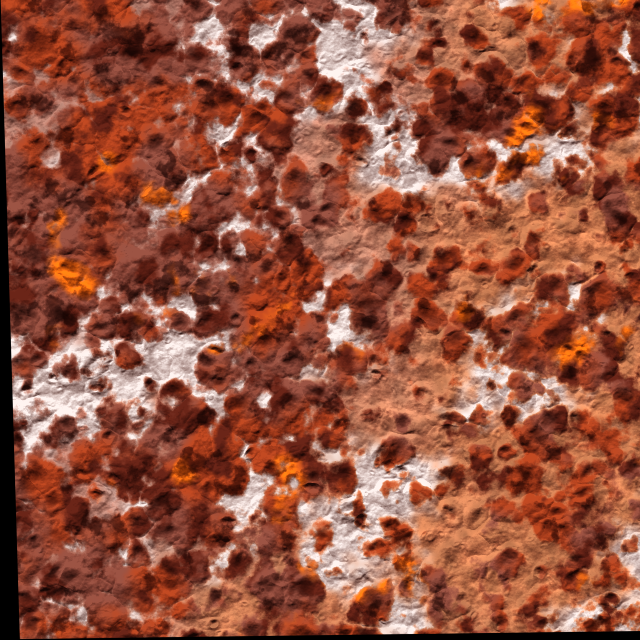
Reproduce this texture procedurally as a three.js fragment shader.

```glsl
// Blistered, pitted rust with chalky patches on a slightly tilted metal sheet.
varying vec2 vUv;

const vec3 DEEP_RUST  = vec3(0.34, 0.11, 0.07);
const vec3 PLUM_RUST  = vec3(0.50, 0.25, 0.20);
const vec3 RED_RUST   = vec3(0.62, 0.22, 0.10);
const vec3 GLOW_RUST  = vec3(0.92, 0.40, 0.06);
const vec3 TAN_GROUND = vec3(0.74, 0.43, 0.28);
const vec3 MAUVE      = vec3(0.68, 0.45, 0.39);
const vec3 CHALK      = vec3(0.82, 0.73, 0.71);
const vec3 SHADE_TINT = vec3(0.85, 1.10, 1.15);  // keeps the shadows reddish

const float BLISTER_CELLS  = 21.0;   // large blisters across the canvas
const float PIMPLE_CELLS   = 44.0;   // small blisters across the canvas
const float BLISTER_HEIGHT = 0.012;
const float PIMPLE_HEIGHT  = 0.004;
const float GRIT_SCALE     = 34.0;
const float GRIT_HEIGHT    = 0.013;
const float WARP           = 0.032;
const float RELIEF         = 0.50;   // strength of the shading
const float SLOPE_STEP     = 0.002;
const vec2  LIGHT_DIR      = vec2(-0.35, 0.94);
const float LEFT_TILT      = 0.030;
const float BOTTOM_TILT    = 0.013;
const float EDGE_SOFTNESS  = 0.002;
const float NOISE_MEAN     = 0.48;

float hash12(vec2 p) {
  vec3 q = fract(vec3(p.xyx) * 0.1031);
  q += dot(q, q.yzx + 33.33);
  return fract((q.x + q.y) * q.z);
}

vec2 hash22(vec2 p) {
  return vec2(hash12(p + 17.0), hash12(p + 71.0));
}

float valueNoise(vec2 p) {
  vec2 cell = floor(p);
  vec2 f = fract(p);
  f = f * f * (3.0 - 2.0 * f);
  float low  = mix(hash12(cell), hash12(cell + vec2(1.0, 0.0)), f.x);
  float high = mix(hash12(cell + vec2(0.0, 1.0)), hash12(cell + 1.0), f.x);
  return mix(low, high, f.y);
}

float fbm(vec2 p) {
  float sum = 0.0;
  float amplitude = 0.5;
  for (int i = 0; i < 5; i++) {
    sum += amplitude * valueNoise(p);
    p = mat2(1.6, 1.2, -1.2, 1.6) * p + 9.7;
    amplitude *= 0.5;
  }
  return sum;
}

// Scattered domes: x = dome height, y = depth of the central pit.
vec2 blisters(vec2 p) {
  vec2 cell = floor(p);
  vec2 result = vec2(0.0);
  for (int j = -1; j <= 1; j++) {
    for (int i = -1; i <= 1; i++) {
      vec2 id = cell + vec2(float(i), float(j));
      float size = hash12(id + 5.0);
      float radius = mix(0.35, 0.85, size);
      float d = length(p - id - hash22(id)) / radius;
      float dome = (1.0 - smoothstep(0.3, 1.0, d)) * mix(0.4, 1.0, size);
      float pit = (1.0 - smoothstep(0.0, 0.62, d)) * step(0.45, hash12(id + 43.0));
      result = max(result, vec2(dome, pit));
    }
  }
  return result;
}

// Surface relief: x = height, y = dome cover, z = pit depth.
vec3 crust(vec2 p) {
  vec2 q = p + WARP * (vec2(fbm(p * 22.0), fbm(p * 22.0 + 40.0)) - NOISE_MEAN);
  vec2 large = blisters(q * BLISTER_CELLS);
  vec2 small = blisters(q * PIMPLE_CELLS + 90.0);
  float height = BLISTER_HEIGHT * (large.x - 0.9 * large.y)
               + PIMPLE_HEIGHT * (small.x - 0.5 * small.y)
               + GRIT_HEIGHT * fbm(p * GRIT_SCALE);
  return vec3(height, 0.75 * large.x + 0.25 * small.x, large.y);
}

void main() {
  vec2 p = vUv;
  vec3 surface = crust(p);

  // Light falling from the top, slightly left
  vec2 slope = vec2(crust(p + vec2(SLOPE_STEP, 0.0)).x,
                    crust(p + vec2(0.0, SLOPE_STEP)).x) - surface.x;
  float shade = 1.0 - RELIEF * dot(slope / SLOPE_STEP, LIGHT_DIR);

  // Broad regions: plum at upper left, warm tan at lower right
  float warm = smoothstep(0.0, 0.75, p.x - 0.45 * p.y + 0.8 * (fbm(p * 5.0 + 60.0) - 0.4));
  float grit = fbm(p * 48.0 + 20.0) - NOISE_MEAN;
  float cover = 1.2 * (fbm(p * 5.0 + 3.0) - NOISE_MEAN) + 1.1 * (fbm(p * 13.0 + 8.0) - NOISE_MEAN)
              + 0.9 * surface.y + 1.2 * grit + 0.25 * (0.5 - warm);

  // Bare ground with scattered chalk in its lowest parts
  float rusted = smoothstep(0.08, 0.46, cover);
  vec3 ground = mix(MAUVE, TAN_GROUND, warm) * (1.0 + 0.6 * grit);
  float patches = smoothstep(0.40, 0.58, fbm(p * 8.0 + 20.0) + 0.06 - 0.10 * warm);
  ground = mix(ground, CHALK, patches * (1.0 - smoothstep(0.0, 0.26, cover)));

  // Rust layers with a few glowing orange spots
  float redness = smoothstep(0.34, 0.62, fbm(p * 12.0 + 12.0) + 0.10 * (warm - 0.4));
  vec3 rust = mix(PLUM_RUST, RED_RUST, redness);
  rust = mix(rust, DEEP_RUST, smoothstep(0.46, 0.66, fbm(p * 26.0 + 77.0)));
  rust = mix(rust, GLOW_RUST, smoothstep(0.65, 0.78, fbm(p * 11.0 + 31.0)));
  vec3 color = mix(ground, rust, rusted);

  // Dark pits and crevices, deepest in the rust
  float crevice = smoothstep(0.56, 0.72, fbm(p * 38.0 + 5.0));
  float depth = mix(0.4, 1.0, rusted);
  shade *= (1.0 - 0.45 * depth * surface.z) * (1.0 - 0.55 * depth * crevice);
  color *= pow(vec3(clamp(shade * 1.08, 0.18, 1.28)), SHADE_TINT);

  // Black margin outside the tilted sheet
  float inside = smoothstep(0.0, EDGE_SOFTNESS, p.x - LEFT_TILT * (1.0 - p.y))
               * smoothstep(0.0, EDGE_SOFTNESS, p.y - BOTTOM_TILT * p.x);
  gl_FragColor = vec4(clamp(color, 0.0, 1.0) * inside, 1.0);
}
```
